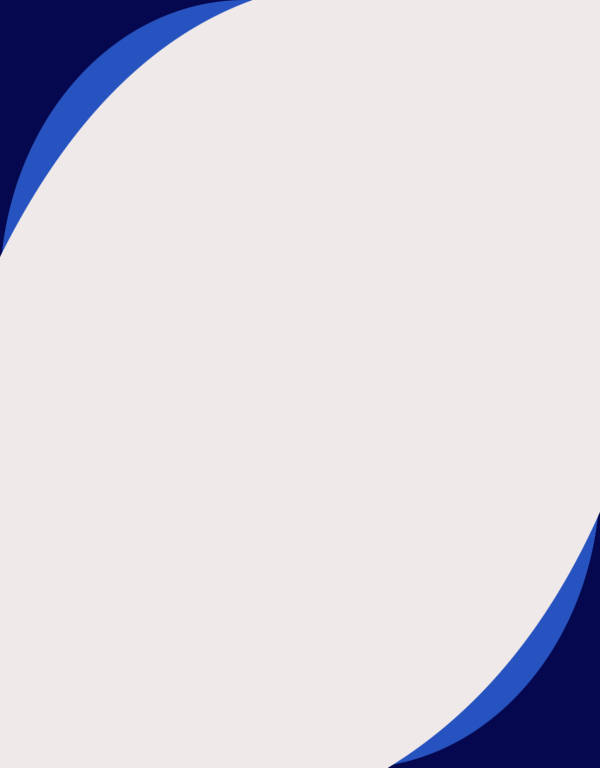
This background is drawn by a WebGL 2 fragment shader. Its source:

```glsl
#version 300 es
precision highp float;
// Pale page with navy and blue curved swooshes in two opposite corners.
uniform vec2 u_resolution;
out vec4 fragColor;

// Antialiased coverage of the region where the field is negative.
float coverage(float field) {
  return clamp(0.5 - field / max(fwidth(field), 1e-6), 0.0, 1.0);
}

// Field of a quadratic Bezier from (0, startY) to (endX, 0); negative near the corner.
float cornerCurve(vec2 q, float startY, vec2 control, float endX) {
  float bend = endX - 2.0 * control.x;
  float t = (sqrt(control.x * control.x + bend * q.x) - control.x) / bend;
  t = clamp(t, 0.0, 1.0);
  float curveY = startY * (1.0 - t) * (1.0 - t) + 2.0 * t * (1.0 - t) * control.y;
  return q.y - curveY;
}

// Paints a navy corner with a blue crescent; q is measured inward from the corner.
vec3 paintCorner(vec3 base, vec2 q, float startY, vec2 control, float endX) {
  const vec3 navy = vec3(0.02, 0.03, 0.305);
  const vec3 blue = vec3(0.15, 0.325, 0.75);
  float ellipse = length((q - vec2(0.408, 0.377)) / vec2(0.408, 0.377)) - 1.0;
  vec3 swoosh = mix(navy, blue, coverage(ellipse));
  return mix(base, swoosh, coverage(cornerCurve(q, startY, control, endX)));
}

void main() {
  vec2 uv = gl_FragCoord.xy / u_resolution;
  vec3 color = vec3(0.937, 0.914, 0.912);

  // Upper left, then lower right
  color = paintCorner(color, vec2(uv.x, 1.0 - uv.y), 0.3346, vec2(0.167, 0.072), 0.421);
  color = paintCorner(color, vec2(1.0 - uv.x, uv.y), 0.3335, vec2(0.128, 0.108), 0.354);

  fragColor = vec4(color, 1.0);
}
```
